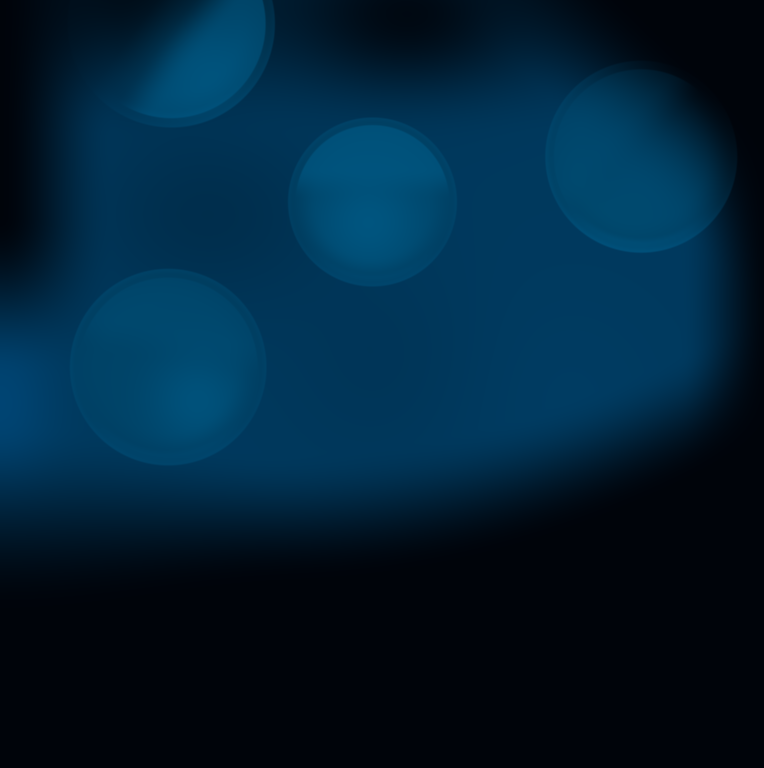
Reproduce this background procedurally as a Shadertoy shader.

```glsl
// Four translucent bubbles floating in a soft blue glow over near-black navy.

const vec3 NIGHT = vec3(0.0, 0.014, 0.040);
const vec3 OCEAN = vec3(0.0, 0.222, 0.365);
const vec3 LEFT_GLOW = vec3(0.0, 0.045, 0.085);
const vec3 BUBBLE_TEAL = vec3(0.0, 0.285, 0.425);
const vec3 BUBBLE_LIGHT = vec3(0.0, 0.345, 0.515);
const vec3 RIM_LIGHT = vec3(0.0, 0.055, 0.080);
const float CAP_RADIUS = 0.91;

const int BUBBLE_COUNT = 4;
// Center x, center y, radius
const vec3 BUBBLES[4] = vec3[4](
    vec3(0.223, 0.969, 0.135), vec3(0.485, 0.737, 0.110),
    vec3(0.835, 0.796, 0.125), vec3(0.219, 0.522, 0.128));
// Inner glow: offset x, offset y, spread, strength
const vec4 GLOWS[4] = vec4[4](
    vec4(0.35, -0.50, 0.55, 0.65), vec4(-0.05, -0.25, 0.72, 0.85),
    vec4(0.10, -0.35, 0.65, 0.25), vec4(0.30, -0.35, 0.52, 0.70));
// Direction of the visible side, tint at the center, cap strength
const vec4 SHADES[4] = vec4[4](
    vec4(0.40, -0.30, 0.15, 0.55), vec4(0.00, 0.10, 0.65, 0.65),
    vec4(-0.32, -0.40, 0.52, 0.15), vec4(-0.05, 0.10, 0.62, 0.22));
const vec2 CAP_DIRS[4] = vec2[4](
    vec2(0.80, -0.60), vec2(0.00, 1.00), vec2(-0.70, 0.71), vec2(0.17, 0.98));

float softSpot(vec2 p, vec2 center, vec2 spread) {
    vec2 q = (p - center) / spread;
    return exp(-dot(q, q));
}

vec3 background(vec2 p) {
    // Curved lower edge, softer toward the left
    float bend = max(p.x - 0.35, 0.0);
    float floorY = 0.325 + 0.45 * bend * bend;
    float blur = mix(0.125, 0.085, smoothstep(0.0, 0.4, p.x));
    float light = smoothstep(floorY - blur, floorY + blur, p.y);

    // Right side and the dark corners
    light *= 1.0 - smoothstep(0.885, 1.01, p.x);
    light *= 1.0 - smoothstep(1.58, 1.82, p.x + p.y);
    light *= 1.0 - smoothstep(0.15, 0.0, p.x) * smoothstep(0.51, 0.72, p.y);

    // Shadows along the top
    light *= 1.0 - 0.40 * smoothstep(0.82, 1.0, p.y);
    light *= 1.0 - 0.85 * softSpot(p, vec2(0.53, 0.98), vec2(0.14, 0.09));
    light *= 1.0 - 0.80 * softSpot(p, vec2(0.17, 1.02), vec2(0.13, 0.11));

    // Broad variations inside the glow
    light *= 1.0 - 0.20 * softSpot(p, vec2(0.27, 0.72), vec2(0.16, 0.12));
    light *= 1.0 - 0.07 * softSpot(p, vec2(0.50, 0.53), vec2(0.13));
    light *= 1.0 + 0.06 * softSpot(p, vec2(0.73, 0.48), vec2(0.16));
    vec3 color = mix(NIGHT, OCEAN, light);
    return color + LEFT_GLOW * softSpot(p, vec2(0.0, 0.475), vec2(0.07, 0.10));
}

vec3 paintBubble(vec3 color, vec2 p, vec3 bubble, vec4 glow, vec4 shade, vec2 capDir) {
    vec2 q = (p - bubble.xy) / bubble.z;
    float d = length(q);
    float aa = 1.2 / (iResolution.y * bubble.z);
    float disc = 1.0 - smoothstep(1.0 - aa, 1.0 + aa, d);

    // Directional body tint
    float visible = clamp(shade.z + dot(q, shade.xy), 0.03, 0.9);
    float body = visible * mix(1.0, 0.72, smoothstep(0.65, 1.0, d));
    vec3 inside = mix(color, BUBBLE_TEAL, body);

    // Blurred light held inside the shell
    float inner = softSpot(q, glow.xy, vec2(glow.z));
    inside = mix(inside, BUBBLE_LIGHT, inner * glow.w * smoothstep(1.05, 0.65, d));

    // Reflected cap with a crisp outer arc
    float cap = 1.0 - smoothstep(CAP_RADIUS - aa, CAP_RADIUS + aa, d);
    cap *= smoothstep(0.02, 0.40, dot(q, capDir));
    inside = mix(inside, BUBBLE_LIGHT, cap * shade.w);

    // Thin lower reflection and rim
    float lowerArc = smoothstep(0.87, 0.95, length(q - vec2(0.0, 0.04)));
    lowerArc *= smoothstep(-0.45, -0.95, q.y);
    float rim = smoothstep(0.94, 1.0, d);
    inside += RIM_LIGHT * visible * (0.65 * lowerArc + 0.35 * rim);
    return mix(color, inside, disc);
}

void mainImage(out vec4 fragColor, in vec2 fragCoord) {
    vec2 p = fragCoord / iResolution.y;
    vec3 color = background(p);
    for (int i = 0; i < BUBBLE_COUNT; i++) {
        color = paintBubble(color, p, BUBBLES[i], GLOWS[i], SHADES[i], CAP_DIRS[i]);
    }
    fragColor = vec4(color, 1.0);
}
```
